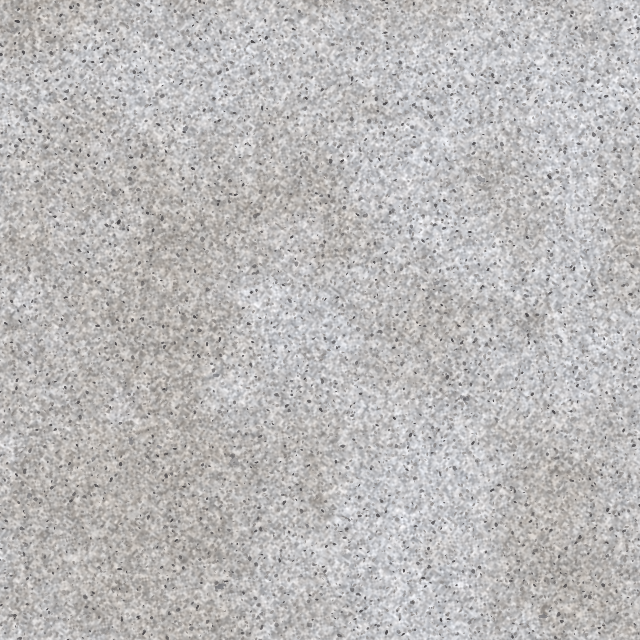
Reproduce this texture procedurally as a Shadertoy shader.

```glsl
// Weathered pale concrete: warm and cool stains, fine sandy grain, dark pits and white flecks.

// Integer hash: three random values per lattice cell and layer
vec3 hash3(vec2 cell, float layer) {
    uvec3 v = uvec3(ivec3(vec3(cell, layer))) * 1664525u + 1013904223u;
    v.x += v.y * v.z; v.y += v.z * v.x; v.z += v.x * v.y;
    v ^= v >> 16u;
    v.x += v.y * v.z; v.y += v.z * v.x; v.z += v.x * v.y;
    return vec3(v >> 8u) / 16777216.0;
}

float valueNoise(vec2 p, float layer) {
    vec2 cell = floor(p), f = fract(p);
    f = f * f * (3.0 - 2.0 * f);
    float low = mix(hash3(cell, layer).x, hash3(cell + vec2(1, 0), layer).x, f.x);
    float high = mix(hash3(cell + vec2(0, 1), layer).x, hash3(cell + vec2(1, 1), layer).x, f.x);
    return mix(low, high, f.y);
}

float fbm(vec2 p, float layer) {
    float sum = 0.0, weight = 0.5;
    for (int i = 0; i < 5; i++) {
        sum += weight * valueNoise(p, layer + float(i));
        p = mat2(1.6, 1.2, -1.2, 1.6) * p + 7.3;
        weight *= 0.55;
    }
    return sum / 1.055;
}

// Scattered, turned ovals with ragged rims; radius is in canvas units
float specks(vec2 uv, float cells, float share, float radius, float layer) {
    vec2 home = floor(uv * cells);
    float edge = 0.8 / iResolution.y, cover = 0.0;
    float ragged = 0.5 + valueNoise(uv * 300.0, layer + 2.0);
    for (int y = -1; y <= 1; y++)
    for (int x = -1; x <= 1; x++) {
        vec2 cell = home + vec2(x, y);
        vec3 place = hash3(cell, layer), form = hash3(cell, layer + 1.0);
        if (place.z > share) continue;
        vec2 d = uv - (cell + place.xy) / cells;
        float turn = form.x * 3.1416;
        d = mat2(cos(turn), sin(turn), -sin(turn), cos(turn)) * d;
        d.y *= 1.0 + 0.9 * form.y;
        float size = radius * mix(0.5, 1.2, form.z * form.z) * ragged;
        float mask = 1.0 - smoothstep(size - edge, size + edge, length(d));
        cover = max(cover, mask * mix(0.5, 1.0, form.y));
    }
    return cover;
}

void mainImage(out vec4 fragColor, in vec2 fragCoord) {
    vec2 uv = fragCoord / iResolution.y;

    // Broad stains with mottled borders
    float stain = smoothstep(0.27, 0.73, fbm(uv * 5.0 + 2.7, 10.0));
    vec3 color = mix(vec3(0.717, 0.701, 0.686), vec3(0.785, 0.788, 0.802), stain);
    color += 0.06 * (fbm(uv * 24.0, 20.0) - 0.5);

    // Pale chalky blotches
    float chalk = smoothstep(0.62, 0.82, fbm(uv * 11.0 + 5.0, 30.0));
    color = mix(color, vec3(0.83, 0.83, 0.85), 0.45 * chalk);

    // Sandy grain on turned lattices, with a faint warm and cool shift
    vec2 turned = mat2(0.8, 0.6, -0.6, 0.8) * uv;
    vec2 skewed = mat2(0.92, -0.39, 0.39, 0.92) * uv;
    float grain = 0.55 * valueNoise(turned * 290.0, 40.0)
                + 0.33 * valueNoise(skewed * 180.0 + 3.1, 41.0)
                + 0.12 * valueNoise(turned * 85.0 + 9.4, 42.0);
    color += 0.46 * (grain - 0.5);
    color += vec3(0.018, 0.0, -0.018) * (valueNoise(skewed * 120.0, 43.0) - 0.5);

    // White flecks, fine dark pits and a few larger blue-grey pits
    color = mix(color, vec3(0.89, 0.885, 0.88), 0.55 * specks(uv, 75.0, 0.3, 0.0035, 50.0));
    color = mix(color, vec3(0.50, 0.48, 0.47), 0.75 * specks(uv, 125.0, 0.36, 0.0028, 60.0));
    color = mix(color, vec3(0.25, 0.24, 0.25), 0.9 * specks(uv, 85.0, 0.3, 0.0029, 70.0));
    color = mix(color, vec3(0.42, 0.42, 0.44), 0.8 * specks(uv, 14.0, 0.14, 0.0065, 80.0));

    fragColor = vec4(clamp(color, 0.0, 1.0), 1.0);
}
```
